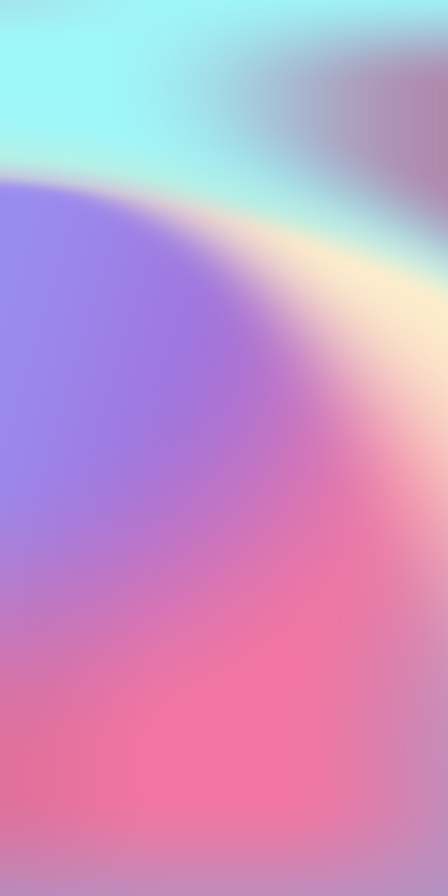
Reproduce this background procedurally as a WebGL 1 fragment shader.

```glsl
precision highp float;
// Soft gradient: a violet and rose dome with a cream rim under a hazy cyan sky.
uniform vec2 u_resolution;

const vec3 CYAN = vec3(0.62, 0.97, 0.98);
const vec3 DULL_CYAN = vec3(0.66, 0.84, 0.87);
const vec3 HAZE = vec3(0.69, 0.53, 0.68);
const vec3 MINT = vec3(0.80, 0.92, 0.83);
const vec3 CREAM = vec3(0.99, 0.93, 0.80);
const vec3 PERIWINKLE = vec3(0.60, 0.55, 0.94);
const vec3 VIOLET = vec3(0.63, 0.45, 0.86);
const vec3 ROSE = vec3(0.88, 0.44, 0.61);
const vec3 PINK = vec3(0.95, 0.46, 0.63);
const vec3 MAUVE = vec3(0.68, 0.58, 0.77);

// Depth of the dome's upper edge, measured down from the top.
float rimDepth(float x) {
  return 0.193 + 0.03 * x + 0.105 * x * x;
}

float bell(float distance, float width) {
  float q = distance / width;
  return exp(-q * q);
}

// Cyan air with haze at the right and a pale glow along the rim.
vec3 skyColor(vec2 p, float above) {
  float corner = (1.0 - smoothstep(0.0, 0.05, p.y)) * (1.0 - smoothstep(0.0, 0.4, p.x));
  vec3 color = mix(CYAN, DULL_CYAN, 0.5 * corner);
  float haze = smoothstep(0.2, 1.05, p.x)
             * smoothstep(-0.02, 0.10, p.y)
             * smoothstep(-0.02, 0.13, above);
  color = mix(color, HAZE, haze);
  vec3 glow = mix(MINT, CREAM, smoothstep(0.5, 1.0, p.x));
  return mix(color, glow, 0.6 * bell(above, 0.04));
}

// Violet core, pink surround, mauve corner and a widening cream rim.
vec3 domeColor(vec2 p, float below) {
  float drift = p.x + 0.6 * (p.y - 0.2);
  vec3 core = mix(PERIWINKLE, VIOLET, smoothstep(0.0, 0.7, drift));
  vec3 outer = mix(ROSE, PINK, smoothstep(0.0, 0.4, p.x));
  float radius = length(vec2(p.x, 2.0 * p.y - 0.62));
  vec3 color = mix(core, outer, smoothstep(0.4, 1.1, radius));

  float side = smoothstep(0.6, 1.25, p.x) * smoothstep(0.45, 0.85, p.y);
  float floorFade = smoothstep(0.88, 1.06, p.y);
  color = mix(color, MAUVE, 1.0 - (1.0 - side) * (1.0 - floorFade));

  float rimWidth = 0.012 + 0.26 * pow(p.x, 2.4);
  float rim = bell(max(below, 0.0), rimWidth) * mix(0.45, 1.0, smoothstep(0.0, 0.8, p.x));
  return mix(color, CREAM, rim);
}

void main() {
  vec2 p = gl_FragCoord.xy / u_resolution;
  p.y = 1.0 - p.y;
  float below = p.y - rimDepth(p.x);
  vec3 sky = skyColor(p, max(-below, 0.0));
  vec3 dome = domeColor(p, below);
  gl_FragColor = vec4(mix(sky, dome, smoothstep(-0.022, 0.018, below)), 1.0);
}
```
